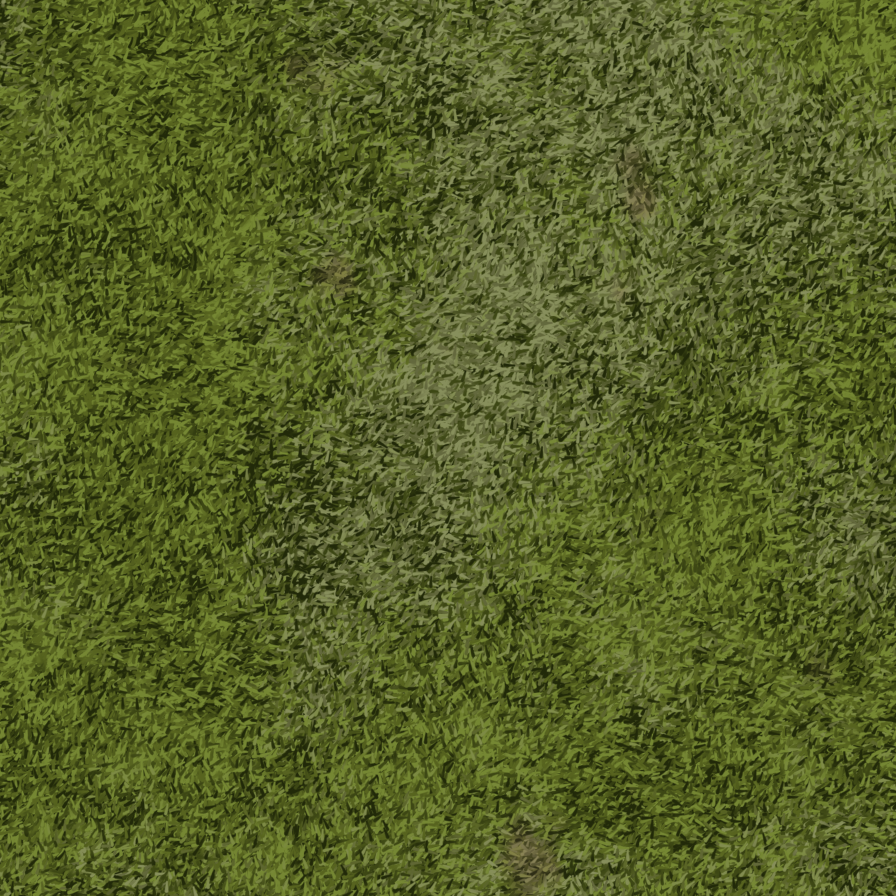
This texture is drawn by a Shadertoy shader. Its source:

```glsl
// Rough meadow turf seen from above: short tangled blades, lush and dry patches, bare soil.

// Palette
const vec3 DEEP_SHADOW = vec3(0.13, 0.16, 0.035);
const vec3 SHADE_GREEN = vec3(0.24, 0.28, 0.08);
const vec3 LUSH_MID    = vec3(0.34, 0.39, 0.12);
const vec3 LUSH_LIGHT  = vec3(0.46, 0.53, 0.20);
const vec3 DRY_MID     = vec3(0.39, 0.41, 0.24);
const vec3 DRY_LIGHT   = vec3(0.53, 0.56, 0.36);
const vec3 SOIL        = vec3(0.46, 0.39, 0.27);

// Blades, in canvas units
const int   LAYERS       = 5;
const float CELL         = 0.0085;
const float HALF_LENGTH  = 0.0052;
const float HALF_WIDTH   = 0.0019;
const float SOFTNESS     = 0.0011;
const float LEAN         = 0.75;   // prevailing direction, radians
const float LEAN_SPREAD  = 2.2;

// Tone and patches
const float TONE_SPREAD  = 1.2;
const float CLUMP_SCALE  = 38.0;
const float CLUMP_DEPTH  = 0.55;
const float PATCH_SCALE  = 5.0;
const float PATCH_DEPTH  = 0.5;
const float SOIL_AMOUNT  = 0.5;

float hash(vec2 p) {
    return fract(sin(dot(p, vec2(127.1, 311.7))) * 43758.5453);
}

vec2 hash2(vec2 p) {
    return vec2(hash(p), hash(p + vec2(37.3, 17.9)));
}

float noise(vec2 p) {
    vec2 i = floor(p), f = fract(p);
    f = f * f * (3.0 - 2.0 * f);
    return mix(mix(hash(i), hash(i + vec2(1, 0)), f.x),
               mix(hash(i + vec2(0, 1)), hash(i + vec2(1, 1)), f.x), f.y);
}

float fbm(vec2 p) {
    float sum = 0.0, weight = 0.5;
    for (int i = 0; i < 4; i++) {
        sum += weight * noise(p);
        p = mat2(1.6, 1.2, -1.2, 1.6) * p + 7.3;
        weight *= 0.5;
    }
    return sum / 0.9375;
}

// Tone runs from shadow (0) to sunlit tip (1); dryness picks the paler hues.
vec3 turfColor(float tone, float dryness, float soil) {
    float dry = smoothstep(0.3, 0.7, dryness);
    vec3 mid = mix(LUSH_MID, DRY_MID, dry);
    vec3 light = mix(LUSH_LIGHT, DRY_LIGHT, dry);
    vec3 color = mix(DEEP_SHADOW, SHADE_GREEN, smoothstep(0.0, 0.16, tone));
    color = mix(color, mid, smoothstep(0.22, 0.44, tone));
    color = mix(color, light, smoothstep(0.58, 0.82, tone));
    return mix(color, SOIL * (0.5 + 0.7 * clamp(tone, 0.0, 1.0)), soil);
}

// Signed distance to a blade that tapers towards its tip
float bladeDistance(vec2 p, float angle) {
    vec2 along = vec2(cos(angle), sin(angle));
    float x = dot(p, along);
    float y = dot(p, vec2(-along.y, along.x));
    float taper = mix(1.0, 0.55, smoothstep(-HALF_LENGTH, HALF_LENGTH, x));
    x -= clamp(x, -HALF_LENGTH, HALF_LENGTH);
    return length(vec2(x, y)) - HALF_WIDTH * taper;
}

void mainImage(out vec4 fragColor, in vec2 fragCoord) {
    vec2 uv = fragCoord / iResolution.y;
    float edge = max(SOFTNESS, 0.6 / iResolution.y);

    // Broad patches: a worn diagonal strip between greener sides
    float strip = (uv.x - 0.3 - 0.42 * uv.y) / 0.24;
    float dryPatch = fbm(uv * PATCH_SCALE + 3.1);
    float dryness = 0.3 + 0.25 * exp(-strip * strip) + 1.1 * (dryPatch - 0.5);
    float soil = SOIL_AMOUNT * smoothstep(0.67, 0.82, fbm(uv * 9.0 + 21.7));

    // Uneven light over clumps and hollows
    float clump = fbm(uv * CLUMP_SCALE) - 0.5;
    float hollow = fbm(uv * PATCH_SCALE * 1.4 + 11.0) - 0.5;
    float shift = CLUMP_DEPTH * clump + PATCH_DEPTH * hollow;
    float flow = LEAN + 1.4 * (noise(uv * 14.0 + 5.0) - 0.5);

    vec3 color = turfColor(0.2 + shift, dryness, soil);

    // Overlapping layers of scattered blades
    for (int layer = 0; layer < LAYERS; layer++) {
        vec2 grid = uv / CELL + float(layer) * vec2(13.37, 7.71);
        vec2 home = floor(grid);
        for (int j = -1; j <= 1; j++) {
            for (int i = -1; i <= 1; i++) {
                vec2 id = home + vec2(i, j);
                vec2 seed = id + float(layer) * 53.0;
                vec2 offset = (grid - id - hash2(seed)) * CELL;
                vec2 look = hash2(seed + 91.7);
                float angle = flow + LEAN_SPREAD * (hash(seed + 47.1) - 0.5);
                float d = bladeDistance(offset, angle);
                float tone = 0.5 + TONE_SPREAD * (look.x - 0.5) + shift;
                vec3 blade = turfColor(tone, dryness + 0.5 * (look.y - 0.5), soil);
                color = mix(color, blade, smoothstep(edge, -edge, d));
            }
        }
    }
    fragColor = vec4(color, 1.0);
}
```
